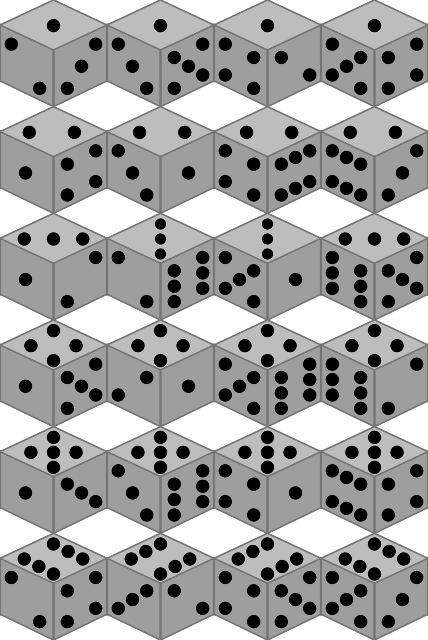
Give the GLSL for this pattern, as a Shadertoy shader.

```glsl
// Four by six stacked isometric dice, each row showing one more pip on top.

// Face values by row from the top; a negative value is the face turned a quarter
const int LEFT[24] = int[24](
    2, 3, 4, 5,   1, 3, 4, -6,  1, 2, 5, 6,
    1, -2, 5, 6,  1, 3, 4, -6,  2, -3, 4, 5);
const int RIGHT[24] = int[24](
    -3, 5, 2, 4,  4, 1, -6, -3, -2, 6, 1, 5,
    5, 1, 6, -2,  3, 6, 1, 4,   4, 2, 5, -3);

// Distance from q (relative to the face centre) to the nearest pip centre
float pipDistance(vec2 q, vec2 across, vec2 down, int value) {
    int n = abs(value);
    float d = 1e3;
    for (int i = 0; i < 9; i++) {
        int x = i % 3 - 1, y = i / 3 - 1;
        bool shown = (x == 0 && y == 0) ? n % 2 == 1
                   : x * y == 1  ? n >= 2
                   : x * y == -1 ? n >= 4
                   : y == 0 && n == 6;
        vec2 g = value < 0 ? vec2(y, -x) : vec2(x, y);
        if (shown) d = min(d, length(q - g.x * across - g.y * down));
    }
    return d;
}

float coverage(float d, float px) {
    return 1.0 - smoothstep(-0.5 * px, 0.5 * px, d);
}

void mainImage(out vec4 fragColor, in vec2 fragCoord) {
    // Each die fills a cell of 128 by 128 units, with y pointing down
    vec2 uv = fragCoord / iResolution.xy;
    vec2 grid = vec2(uv.x, 1.0 - uv.y) * vec2(4.0, 6.0);
    ivec2 cell = ivec2(mod(floor(grid), vec2(4.0, 6.0)));
    vec2 p = fract(grid) * 128.0;
    float px = 768.0 / iResolution.y;

    // Silhouette and top rhombus, mirrored about the front edge
    float m = abs(p.x - 64.0);
    float rise = m * 30.0 / 64.0;
    float body = 0.905 * max(rise - p.y, p.y - 128.0 + m * 31.0 / 64.0);
    float lid = 0.905 * max(rise - p.y, p.y - 60.0 + rise);
    vec3 col = mix(vec3(1.0), vec3(0.62), coverage(body, px));
    col = mix(col, vec3(0.74), coverage(lid, px));

    // Outlines, with slightly heavier upright edges
    float slopes = min(abs(body), abs(lid)) - 1.0;
    float uprights = min(max(m, 60.0 - p.y), max(64.0 - m, body)) - 1.4;
    col = mix(col, vec3(0.46), coverage(min(slopes, uprights), px));

    // Top pips: the outer and inner columns turn in opposite ways
    int top = cell.y + 1;
    bool outer = cell.x == 0 || cell.x == 3;
    float spread = top % 3 == 0 ? 17.5 : 13.5;
    float shift = top == 2 ? (outer ? -2.0 : 2.0) : 0.0;
    float topRadius = top == 3 && !outer ? 6.7 : 8.0;
    float pips = pipDistance(p - vec2(64.0 + shift, 30.8), vec2(spread, 9.0),
        vec2(-spread, 9.0), outer || top == 2 ? -top : top) - topRadius;

    // Side pips
    int die = cell.y * 4 + cell.x;
    vec2 down = vec2(0.0, 18.5);
    pips = min(pips, pipDistance(p - vec2(30.5, 79.5), vec2(17.0, 8.0), down, LEFT[die]) - 8.0);
    pips = min(pips, pipDistance(p - vec2(97.5, 79.5), vec2(17.0, -8.0), down, RIGHT[die]) - 8.0);
    col = mix(col, vec3(0.0), coverage(pips, px));

    fragColor = vec4(col, 1.0);
}
```
